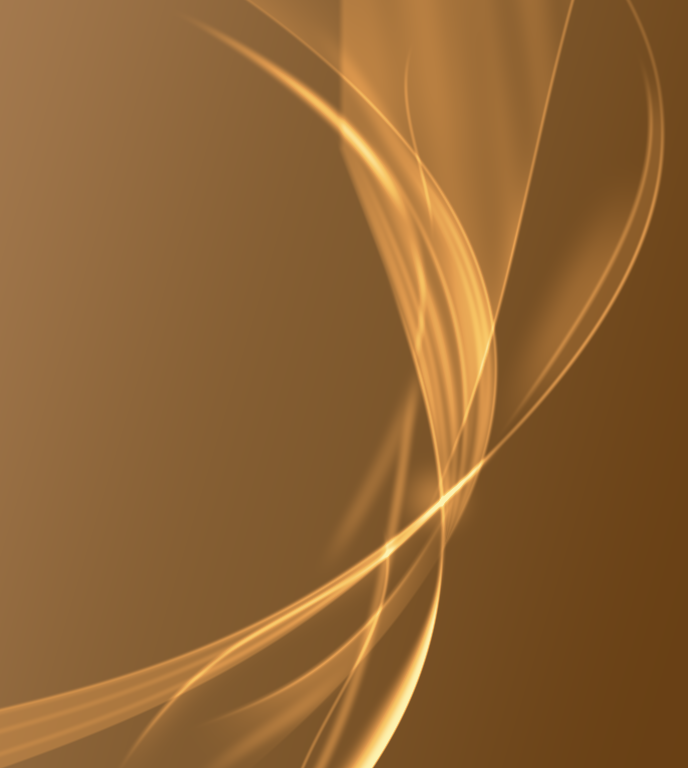
This background is drawn by a WebGL 2 fragment shader. Its source:

```glsl
#version 300 es
precision highp float;
uniform vec2 u_resolution;
out vec4 fragColor;

#define SAND vec3(.66, .49, .32)
#define BRONZE vec3(.50, .35, .18)
#define UMBER vec3(.41, .25, .08)
#define AMBER vec3(.89, .61, .31)
#define GOLD vec3(.97, .77, .39)
#define PALE vec3(.99, .95, .69)
#define THIN .24
#define VEIL_LIGHT .36
#define STRANDS 6

float hash(float n) {
  n = fract(n * .1031 + .17);
  n *= n + 33.33;
  return fract(n * (n + n));
}

// Gradient noise
float corner(vec2 cell, vec2 offset) {
  float k = dot(cell, vec2(1.37, 7.13));
  return dot(vec2(hash(k), hash(k + 17.)) * 2. - 1., offset);
}
float noise(vec2 q) {
  vec2 i = floor(q), f = q - i, e = vec2(1, 0), s = f * f * (3. - 2. * f);
  return mix(mix(corner(i, f), corner(i + e, f - e), s.x),
    mix(corner(i + e.yx, f - e.yx), corner(i + 1., f - 1.), s.x), s.y);
}

// Signed distance to a cubic through four values v, evenly spaced from a to b
float side(vec2 q, float a, float b, vec4 v) {
  float rate = 3. / (b - a), t = (q.x - a) * rate;
  float d1 = v.y - v.x, d2 = v.z - 2. * v.y + v.x, d3 = v.w - v.x + 3. * (v.y - v.z);
  float value = v.x + t * (d1 + (t - 1.) * (d2 / 2. + (t - 2.) * d3 / 6.));
  float slope = rate * (d1 + (t - .5) * d2 + (t * t / 2. - t + 1. / 3.) * d3);
  return (q.y - value) * inversesqrt(1. + slope * slope);
}

// Soft profiles with finite reach
float line(float d, float w) {
  float a = max(1. - d * d / (4. * w * w), 0.);
  return a * a * a * a;
}
float inside(float d) { return smoothstep(-.2, .2, d); }
float sheet(float d, float w) {
  float a = clamp(1. - d / (3.5 * w), 0., 1.);
  return inside(d) * a * a * a;
}
float span(float t, float a, float b, float soft) {
  vec2 s = clamp(vec2(t - a, b - t) / soft, 0., 1.);
  s *= s * (3. - 2. * s);
  return s.x * s.y;
}

void main() {
  // Hundredths of the canvas height
  vec2 p = 100. * gl_FragCoord.xy / u_resolution.y, q = p.yx;
  float x = p.x, y = p.y, light = 0.;

  // Diagonal backdrop
  float shade = .0084 * x + .0025 * (100. - y);
  vec3 color = mix(SAND, BRONZE, smoothstep(-.15, .55, shade));
  color = mix(color, UMBER, smoothstep(.45, 1., shade));

  // Guiding curves
  float spine = side(q, 72., 0., vec4(47.5, 55.4, 57.4, 48.5));
  float arc = side(q, 100., 10., vec4(32.2, 60.3, 62.8, 43.4));
  float mast = side(q, 100., 34., vec4(74.6, 69.3, 63.9, 56));

  // Tall veil with soft folds
  float veil = smoothstep(-.3, .8, min(spine, x - 44.2)) * inside(-mast) * smoothstep(34., 60., y);
  if (veil > 0.) {
    float fold = noise(vec2((x + .12 * y) * .2, y * .025 + 4.));
    light += veil * (VEIL_LIGHT + .4 * fold - .008 * max(x - 60., 0.));
  }
  light += .3 * sheet(arc, 5.) * smoothstep(78., 98., y);
  light += .45 * line(mast, THIN) * smoothstep(30., 50., y);
  light += .25 * sheet(-mast, 1.6) * span(y, 36., 84., 18.);

  // Body between spine and arc, with strands
  float body = inside(spine) * inside(-arc) * span(y, 24., 86., 26.);
  if (body > 0.) {
    float width = max(spine - arc, .01), u = spine / width;
    float glow = .3 + .45 * noise(vec2(u * 7., y * .04)) + .22 * smoothstep(.45, 1., u);
    for (int i = 0; i < STRANDS; i++) {
      float n = float(i), place = (n + hash(n + 2.)) / float(STRANDS);
      glow += line((u - place) * width, .25 + .5 * hash(n + 8.)) * (.12 + .28 * hash(n + 5.));
    }
    light += body * glow;
  }
  light += line(arc, THIN) * (.35 * span(y, 24., 102., 20.) + .15 * smoothstep(75., 100., y));
  light += .65 * line(spine, .28) * span(y, 20., 66., 16.);

  // Bright crest and inner streaks
  if (y > 52.) {
    float crest = side(q, 98., 62., vec4(24, 42, 51.8, 55));
    light += line(crest, .45 + .45 * span(y, 60., 100., 16.))
      * (.35 * span(y, 52., 99., 5.) + .85 * span(y, 70., 97., 11.));
    float sash = side(q, 100., 70., vec4(39, 46, 52.3, 58));
    light += .28 * line(sash, 1.3) * span(y, 66., 98., 10.);
    float wisp = side(q, 92., 71., vec4(53.1, 53.2, 54.8, 56.2));
    light += .35 * line(wisp, THIN) * span(y, 68., 95., 8.);
  }

  // Right loop and its wing
  if (x > 56. && y > 35.) {
    float outer = side(q, 100., 40., vec4(81.8, 86.2, 79.3, 63));
    float inner = side(q, 92., 44., vec4(83.5, 83.6, 76.4, 65.7));
    float wing = side(q, 80., 44., vec4(79, 73.6, 68, 64));
    light += line(outer, .28) * (.25 + .4 * span(y, 32., 88., 20.)) * smoothstep(35., 41., y);
    light += .35 * line(inner, .35) * span(y, 42., 94., 12.);
    light += .2 * inside(inner) * inside(-outer) * span(y, 44., 92., 10.);
    light += .36 * smoothstep(-1.5, 4., wing) * sheet(-inner, 12.) * span(y, 40., 80., 18.);
  }

  // Sweeping tail and lower arc
  if (x < 66. && y < 46.) {
    float tail = side(p, 0., 63., vec4(7.6, 13.6, 23.5, 40));
    float reach = max(7.5 - .121 * x, .4), v = -tail / reach, strands = 0.;
    for (int i = 0; i < 3; i++) {
      float n = float(i), place = (n + .6 * hash(n + 3.)) / 3.;
      strands += line((v - place) * reach, .4);
    }
    light += (1. - smoothstep(58., 66., x)) * (.25 * line(tail, THIN) + .34 * inside(-tail) * inside(tail + reach)
      + strands * (.16 + .3 * smoothstep(15., 55., x)));
    float hook = side(p, 15.6, 54., vec4(0, 14.2, 22, 31));
    light += (.5 * line(hook, .35) + .3 * sheet(-hook, 1.5)) * span(x, 14., 58., 9.);
    float belly = side(p, 26., 59., vec4(5.6, 10.4, 19, 35));
    light += (.45 * line(belly, .35) + .5 * sheet(-belly, 4.5) * inside(-arc)) * span(x, 24., 63., 18.);
  }

  // Hanging ribbons, soft shafts and the hot foot of the spine
  if (y < 54. && x > 20. && x < 62.) {
    float ribbon = side(q, 0., 51., vec4(41.7, 48, 51.6, 54.2));
    light += .5 * line(ribbon, .75) * span(y, -14., 54., 14.);
    float thread = side(q, 0., 27., vec4(39.4, 44, 48.5, 50.5));
    light += .45 * line(thread, THIN) * span(y, -8., 32., 8.);
    float shaft = side(q, 24., 51., vec4(41.5, 46.4, 51, 54.3));
    light += .28 * line(shaft, 1.3) * span(y, 24., 54., 10.);
    float low = side(p, 28., 46., vec4(0, 4.2, 8.3, 13.3));
    light += .25 * line(low, 1.1) * span(x, 22., 50., 12.);
    float foot = mix(2.6, .45, smoothstep(4., 26., y));
    light += 1.9 * inside(-spine) * line(spine, foot) * (1. - smoothstep(18., 33., y));
  }
  light += .5 * line(distance(p, vec2(56.9, 35)), 3.7);

  // Light ramp
  color = mix(color, AMBER, clamp(light / .85, 0., 1.));
  color = mix(color, GOLD, smoothstep(.75, 1.25, light));
  color = mix(color, PALE, smoothstep(1.15, 1.9, light));
  fragColor = vec4(color, 1);
}
```
